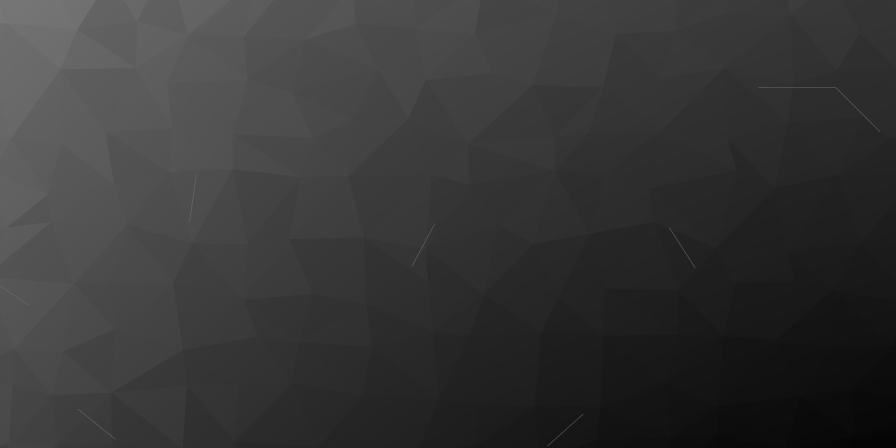
Write a WebGL 1 fragment shader that draws this background.

```glsl
precision highp float;
uniform vec2 u_resolution;

#define CELL vec2(0.135, 0.118)
#define JITTER 0.56
#define FACET_CONTRAST 0.048
#define FACET_SLOPE 0.45
#define SEAM_COUNT 6
#define SEAM_HALF_LENGTH 0.053
#define SEAM_WIDTH 0.0015
#define SEAM_TONE 0.45
#define SEAM_OPACITY 0.65

float hash(vec2 p) {
  vec3 q = fract(p.xyx * vec3(0.1031, 0.1030, 0.0973));
  q += dot(q, q.yzx + 33.33);
  return fract((q.x + q.y) * q.z);
}

// Mesh vertex: a grid node moved by a random offset
vec2 meshVertex(vec2 id) {
  vec2 offset = vec2(hash(id + 17.0), hash(id + 59.0)) - 0.5;
  return (id + JITTER * offset) * CELL;
}

// Grey falling from the upper left to the lower right
float gradientTone(vec2 p) {
  float x = 0.5 * p.x;
  float y = 1.0 - p.y;
  return max(0.455 - 0.385 * x + 0.14 * x * x - 0.19 * y, 0.02);
}

// Signed distance to a line, positive on its left side
float leftOf(vec2 p, vec2 a, vec2 b) {
  vec2 e = normalize(b - a);
  return e.x * (p.y - a.y) - e.y * (p.x - a.x);
}

// Facet tone times coverage in x, coverage in y
vec2 facet(vec2 p, vec2 a, vec2 b, vec2 c, float seed, float pixel) {
  float inside = min(leftOf(p, a, b), min(leftOf(p, b, c), leftOf(p, c, a)));
  float coverage = clamp(inside / pixel + 0.5, 0.0, 1.0);
  vec2 center = (a + b + c) / 3.0;
  float tone = gradientTone(mix(center, p, FACET_SLOPE));
  tone *= 1.0 + FACET_CONTRAST * (seed - 0.5) * 2.0;
  return vec2(tone, 1.0) * coverage;
}

// Split each nearby cell along its shorter diagonal
float meshTone(vec2 p, float pixel) {
  vec2 home = floor(p / CELL);
  vec2 sum = vec2(0.0);
  for (int j = -1; j <= 1; j++) {
    for (int i = -1; i <= 1; i++) {
      vec2 id = home + vec2(float(i), float(j));
      vec2 a = meshVertex(id);
      vec2 b = meshVertex(id + vec2(1.0, 0.0));
      vec2 c = meshVertex(id + vec2(1.0, 1.0));
      vec2 d = meshVertex(id + vec2(0.0, 1.0));
      if (distance(b, d) < distance(a, c)) {
        vec2 first = a;
        a = b;
        b = c;
        c = d;
        d = first;
      }
      sum += facet(p, a, b, c, hash(id + 101.0), pixel);
      sum += facet(p, a, c, d, hash(id + 211.0), pixel);
    }
  }
  return sum.x / max(sum.y, 0.001);
}

float segmentDistance(vec2 p, vec2 a, vec2 b) {
  vec2 e = b - a;
  float t = clamp(dot(p - a, e) / dot(e, e), 0.0, 1.0);
  return length(p - a - t * e);
}

// Scattered hairline seams and one bent seam at the upper right
float seamDistance(vec2 p) {
  vec2 bend = vec2(1.865, 0.805);
  float d = min(segmentDistance(p, bend - vec2(0.172, 0.0), bend),
                segmentDistance(p, bend, bend + vec2(0.099, -0.099)));
  for (int i = 0; i < SEAM_COUNT; i++) {
    float n = float(i);
    float x = 0.01 + 0.286 * n - 0.143 * sin(1.25 * n - 0.31) - 0.035 * cos(3.1416 * n);
    float y = 0.328 - 0.265 * cos(2.094 * (n - 0.9)) + 0.06 * sin(1.3 * (n - 1.2));
    float angle = abs(n - 3.0) < 1.5 ? 2.13 - 0.35 * n : -0.6 - 0.08 * n;
    vec2 middle = vec2(x, y);
    vec2 reach = SEAM_HALF_LENGTH * vec2(cos(angle), sin(angle));
    d = min(d, segmentDistance(p, middle - reach, middle + reach));
  }
  return d;
}

void main() {
  vec2 p = gl_FragCoord.xy / u_resolution * vec2(2.0, 1.0);
  float pixel = 1.0 / u_resolution.y;
  float tone = meshTone(p, pixel);
  float seam = clamp((0.5 * SEAM_WIDTH - seamDistance(p)) / pixel + 0.5, 0.0, 1.0);
  tone = mix(tone, SEAM_TONE, seam * SEAM_OPACITY);
  gl_FragColor = vec4(vec3(tone), 1.0);
}
```
